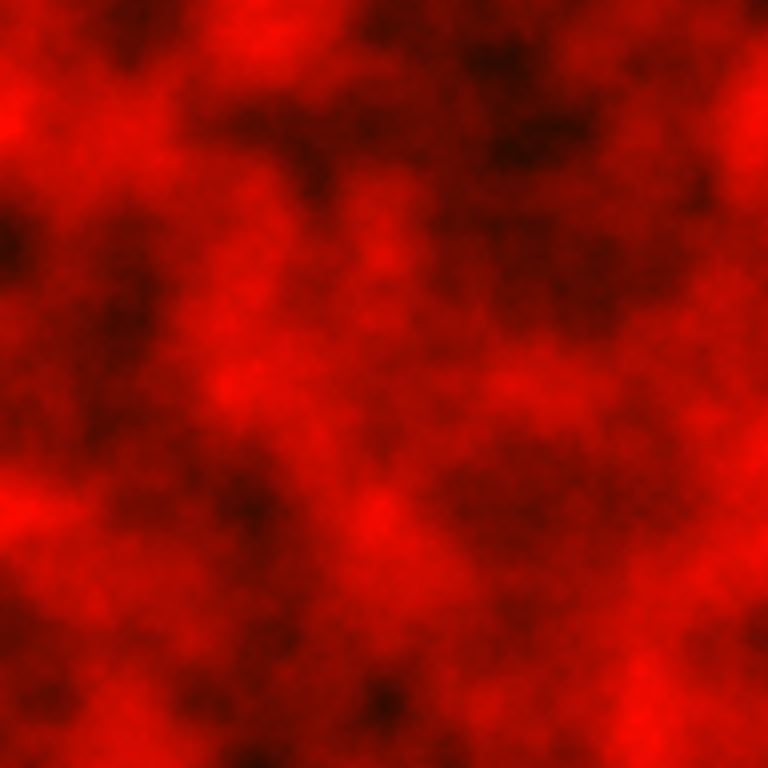
This texture is drawn by a Shadertoy shader. Its source:

```glsl
// Soft red clouds: layered value noise glowing from near black to pure red.
#define BASE_CELLS 6.0
#define OCTAVES 5
#define GAIN 0.5
#define MEAN_RED 0.655
#define CONTRAST 1.34
#define MIN_RED 0.13
#define GREEN 0.04
#define SEED 17u

// Integer hash of a lattice point, in 0..1
float hash(ivec2 cell, uint layer) {
    uint h = uint(cell.x) * 1597334677u ^ uint(cell.y) * 3812015801u;
    h ^= (layer + SEED) * 2654435769u;
    h = (h ^ (h >> 16)) * 2146121005u;
    h = (h ^ (h >> 15)) * 2221713035u;
    h ^= h >> 16;
    return float(h >> 8) / 16777216.0;
}

// Smoothly interpolated lattice values
float valueNoise(vec2 p, uint layer) {
    ivec2 cell = ivec2(floor(p));
    vec2 f = fract(p);
    vec2 s = f * f * (3.0 - 2.0 * f);
    float bottom = mix(hash(cell, layer), hash(cell + ivec2(1, 0), layer), s.x);
    float top = mix(hash(cell + ivec2(0, 1), layer), hash(cell + ivec2(1, 1), layer), s.x);
    return mix(bottom, top, s.y);
}

// Normalised sum of octaves, each half the size of the last
float clouds(vec2 p) {
    float sum = 0.0, total = 0.0, amplitude = 1.0;
    for (int i = 0; i < OCTAVES; i++) {
        sum += amplitude * valueNoise(p, uint(i));
        total += amplitude;
        amplitude *= GAIN;
        p *= 2.0;
    }
    return sum / total;
}

void mainImage(out vec4 fragColor, in vec2 fragCoord) {
    vec2 uv = fragCoord / iResolution.y;
    float density = clouds(uv * BASE_CELLS);

    // Only the red channel follows the clouds
    float red = clamp(MEAN_RED + CONTRAST * (density - 0.5), MIN_RED, 1.0);
    fragColor = vec4(red, GREEN, 0.0, 1.0);
}
```
